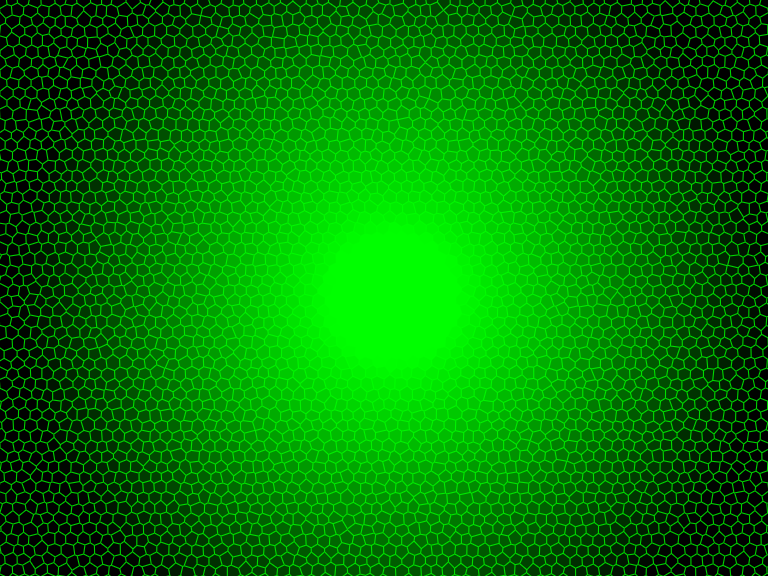
Write a Shadertoy shader that draws this background.

```glsl
// A mosaic of small green cells, lit from a bright core that fades to black.
// The cells are a Voronoi diagram of a jittered, staggered lattice; each is
// filled flat by its distance to the core and outlined with a thin bright line.

#define ROWS 55.5                    // cell rows in the canvas height
#define CELL_ASPECT 1.155            // column pitch over row pitch
#define JITTER 0.42                  // scatter of the seeds, in lattice steps
#define LINE_WIDTH 0.0019            // outline width, in canvas heights
#define LINE_STRENGTH 0.82
#define GLOW_CENTER vec2(0.512, 0.484) // as fractions of the canvas
#define CORE_RADIUS 0.113            // fully lit radius, in canvas heights
#define FADE_RADIUS 0.655            // radius where the light ends
#define GREEN vec3(0.0, 1.0, 0.0)

vec2 hash22(vec2 p) {
    vec3 q = fract(vec3(p.xyx) * vec3(0.1031, 0.1030, 0.0973));
    q += dot(q, q.yzx + 33.33);
    return fract((q.xx + q.yz) * q.zy);
}

// Seed position in row units; odd rows are shifted by half a column.
vec2 seedPoint(vec2 cell) {
    vec2 seed = cell + 0.5 + JITTER * (hash22(cell + 71.0) - 0.5);
    seed.x += 0.5 * mod(cell.y, 2.0);
    return seed * vec2(CELL_ASPECT, 1.0);
}

// Returns the nearest seed (xy) and the distance to the cell border (z).
vec3 voronoi(vec2 p) {
    float row = floor(p.y);
    vec2 base = vec2(floor(p.x / CELL_ASPECT - 0.5 * mod(row, 2.0)), row);

    vec2 nearest = vec2(0.0);
    float nearestDist = 1e5;
    for (int j = -2; j <= 2; j++) {
        for (int i = -2; i <= 2; i++) {
            vec2 seed = seedPoint(base + vec2(i, j));
            float d = distance(p, seed);
            if (d < nearestDist) {
                nearestDist = d;
                nearest = seed;
            }
        }
    }

    // Distance to the bisector between the nearest seed and each neighbour
    float border = 1e5;
    for (int j = -3; j <= 3; j++) {
        for (int i = -3; i <= 3; i++) {
            vec2 seed = seedPoint(base + vec2(i, j));
            vec2 gap = seed - nearest;
            if (dot(gap, gap) > 1e-5) {
                border = min(border, dot(0.5 * (nearest + seed) - p, normalize(gap)));
            }
        }
    }
    return vec3(nearest, border);
}

void mainImage(out vec4 fragColor, in vec2 fragCoord) {
    vec2 uv = fragCoord / iResolution.y;
    float pixel = 1.0 / iResolution.y;
    vec2 center = GLOW_CENTER * vec2(iResolution.x / iResolution.y, 1.0);

    vec3 cell = voronoi(uv * ROWS);
    vec2 cellCenter = cell.xy / ROWS;
    float borderDist = cell.z / ROWS;

    // Flat radial light for each cell
    float radius = distance(cellCenter, center);
    float light = clamp((FADE_RADIUS - radius) / (FADE_RADIUS - CORE_RADIUS), 0.0, 1.0);

    // Pixel coverage of the outline, also right for lines thinner than a pixel
    float coverage = clamp((0.5 * (LINE_WIDTH + pixel) - borderDist) / pixel,
                           0.0, min(1.0, LINE_WIDTH / pixel));

    vec3 color = mix(GREEN * light, GREEN, LINE_STRENGTH * coverage);
    fragColor = vec4(color, 1.0);
}
```
